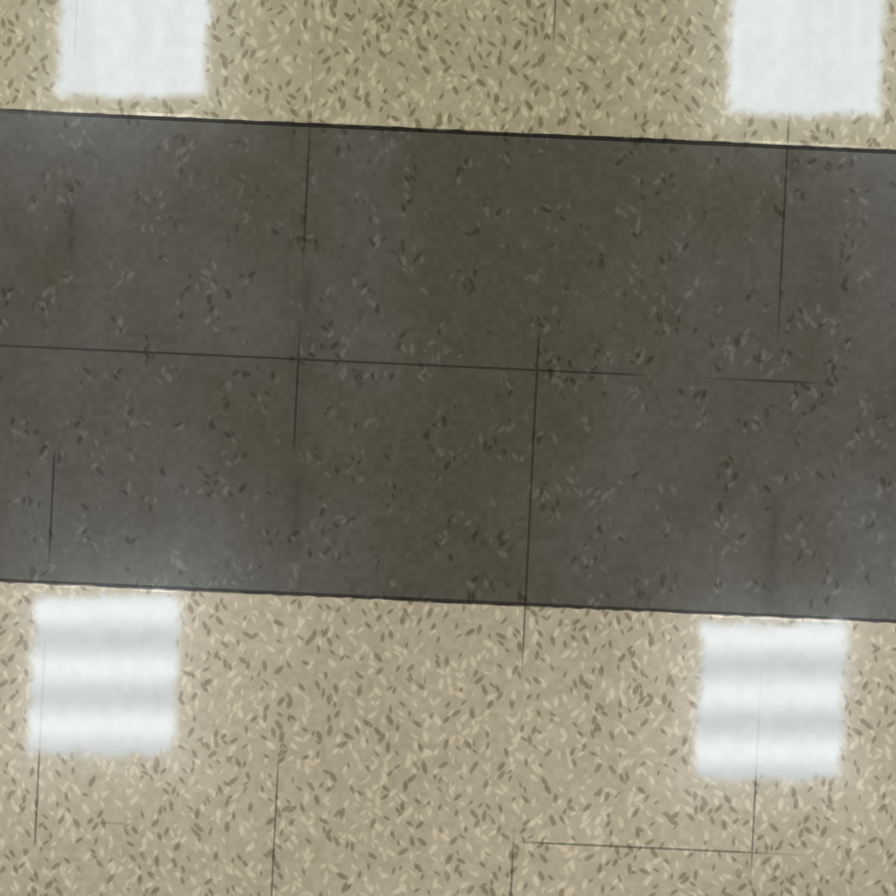
This texture is drawn by a WebGL 2 fragment shader. Its source:

```glsl
#version 300 es
precision highp float;
// Speckled vinyl floor: tan tiles, a dark two-row band and four reflected ceiling lights.
uniform vec2 u_resolution;
out vec4 fragColor;

#define TILE vec2(0.267, 0.2637)
#define GRID_ORIGIN vec2(0.036, 0.087)
#define GRID_SLANT vec2(0.050, 0.046)
#define CHIP_SCALE 105.0
#define GRAIN 0.055
#define HALO_FALLOFF 17.0
#define HALO_STRENGTH 0.13
#define TAN_TOP vec3(0.615, 0.580, 0.475)
#define TAN_BOTTOM vec3(0.655, 0.615, 0.525)
#define DARK_CORE vec3(0.300, 0.285, 0.240)
#define DARK_WORN vec3(0.365, 0.358, 0.335)
#define LAMP_WHITE vec3(0.890, 0.912, 0.910)

float hash(vec2 p) {
  vec3 q = fract(p.xyx * vec3(0.1031, 0.1030, 0.0973));
  q += dot(q, q.yzx + 33.33);
  return fract((q.x + q.y) * q.z);
}

float noise(vec2 p) {
  vec2 i = floor(p), f = fract(p);
  f = f * f * (3.0 - 2.0 * f);
  return mix(mix(hash(i), hash(i + vec2(1, 0)), f.x),
             mix(hash(i + vec2(0, 1)), hash(i + vec2(1, 1)), f.x), f.y);
}

float fbm(vec2 p) {
  float sum = 0.0, amp = 0.5;
  for (int i = 0; i < 4; i++) {
    sum += amp * noise(p);
    p = mat2(1.6, 1.2, -1.2, 1.6) * p + 7.3;
    amp *= 0.5;
  }
  return sum / 0.9375;
}

// Randomly turned elliptical flecks: x = pale cover, y = dark cover
vec2 chips(vec2 p, float soft) {
  vec2 cell = floor(p), cover = vec2(0.0);
  for (int j = -1; j <= 1; j++)
    for (int i = -1; i <= 1; i++) {
      vec2 id = cell + vec2(i, j);
      float kind = hash(id + 31.7), a = 0.5 + 2.2 * hash(id + 5.1);
      vec2 d = p - id - vec2(hash(id), hash(id + 17.3));
      d = mat2(cos(a), -sin(a), sin(a), cos(a)) * d;
      float size = mix(0.18, 0.42, hash(id + 61.9));
      float c = 1.0 - smoothstep(size - soft, size + soft, length(d * vec2(0.6, 1.35)));
      if (kind < 0.36) cover.x = max(cover.x, c);
      else if (kind > 0.72) cover.y = max(cover.y, c);
    }
  return cover;
}

float boxDistance(vec2 p, vec2 halfSize, float radius) {
  vec2 q = abs(p) - halfSize + radius;
  return length(max(q, 0.0)) + min(max(q.x, q.y), 0.0) - radius;
}

float line(float dist, float width, float px) {
  return 1.0 - smoothstep(width - px, width + px, abs(dist));
}

void main() {
  vec2 uv = gl_FragCoord.xy / u_resolution;
  float px = 1.0 / min(u_resolution.x, u_resolution.y);

  // Slightly skewed tile grid; rows 1 to 3 are the dark band
  vec2 g = (uv + GRID_SLANT * vec2(-uv.y, uv.x) - GRID_ORIGIN) / TILE;
  vec2 seam = (g - floor(g + 0.5)) * TILE;
  vec2 seamId = floor(g + 0.5);
  float lowEdge = (g.y - 1.0) * TILE.y, topEdge = (g.y - 3.0) * TILE.y;
  float inset = min(lowEdge, -topEdge);
  float band = smoothstep(-1.3 * px, 1.3 * px, inset + 0.003 * (noise(uv * 90.0) - 0.5));

  // Base colours with broad wear
  float wear = fbm(uv * vec2(7.0, 6.0) + 3.0);
  float core = exp(-dot((uv - vec2(0.50, 0.73)) * vec2(2.2, 3.0), (uv - vec2(0.50, 0.73)) * vec2(2.2, 3.0)));
  vec3 tan_ = mix(TAN_BOTTOM, TAN_TOP, smoothstep(0.3, 0.85, uv.y)) + 0.06 * (wear - 0.5);
  vec3 dark = mix(DARK_WORN, DARK_CORE, clamp(0.9 * core + 1.5 * (0.5 - wear) + 0.15, 0.0, 1.0));
  vec3 color = mix(tan_, dark, band);

  // Flecks and fine grain
  vec2 fleck = chips(uv * CHIP_SCALE, max(0.16, CHIP_SCALE * px * 0.7));
  float sparse = smoothstep(0.5, 0.8, noise(uv * 55.0 + 9.0));
  color += fleck.x * mix(vec3(0.085, 0.08, 0.07), vec3(0.06) * sparse, band);
  color -= fleck.y * mix(vec3(0.13, 0.135, 0.13), vec3(0.065) * sparse, band);
  color += GRAIN * (fbm(uv * 150.0) - 0.5) * mix(1.8, 1.0, band);

  // Broken seams, and the dark joints along the band
  float upright = line(seam.x, 0.0012, px) * smoothstep(0.38, 0.62, noise(vec2(seamId.x * 9.7, uv.y * 9.0)));
  float level = line(seam.y, 0.0013, px) * smoothstep(0.40, 0.65, noise(vec2(uv.x * 8.0, seamId.y * 5.3)));
  color *= 1.0 - 0.30 * max(upright, level);
  float smudge = exp(-abs(seam.x - 0.006) * 110.0) * smoothstep(0.5, 0.8, noise(vec2(seamId.x * 4.1, uv.y * 12.0)));
  color *= 1.0 - 0.13 * smudge * band;
  color *= 1.0 - 0.50 * line(topEdge + 0.002, 0.0022, px) * smoothstep(0.0, 0.3, uv.x + 0.1);
  color *= 1.0 - 0.35 * line(lowEdge - 0.002, 0.0018, px);

  // Reflected lamps: centre and half size
  vec4 lamps[4] = vec4[4](vec4(0.151, 1.000, 0.085, 0.109), vec4(0.902, 0.985, 0.087, 0.115),
                          vec4(0.116, 0.247, 0.083, 0.090), vec4(0.860, 0.218, 0.083, 0.089));
  for (int i = 0; i < 4; i++) {
    vec4 lamp = lamps[i];
    vec2 p = uv - lamp.xy;
    p.x -= 0.05 * p.y;
    float d = boxDistance(p, lamp.zw, 0.012) + 0.010 * (fbm(uv * 60.0) - 0.5);
    color += HALO_STRENGTH * exp(-max(d, 0.0) * HALO_FALLOFF) * vec3(0.88, 0.95, 1.08);
    float v = 0.5 - 0.5 * p.y / lamp.w;
    float slats = i > 1 ? 0.065 * cos(17.6 * v - 1.8) - 0.02 : 0.03 * (noise(vec2(uv.x * 90.0, uv.y * 5.0)) - 0.5);
    vec3 glare = LAMP_WHITE + slats + 0.05 * (fbm(uv * 85.0) - 0.5) - 0.04 * upright;
    color = mix(color, glare, (1.0 - smoothstep(-0.010, 0.007, d)) * 0.96);
    // Bright rim where the lamp meets the band edge
    float rim = line(i > 1 ? lowEdge + 0.001 : topEdge - 0.002, 0.002, px) * smoothstep(0.1, 0.05, abs(p.x));
    color += 0.20 * rim * noise(vec2(uv.x * 70.0, 2.0));
  }
  fragColor = vec4(clamp(color, 0.0, 1.0), 1.0);
}
```
